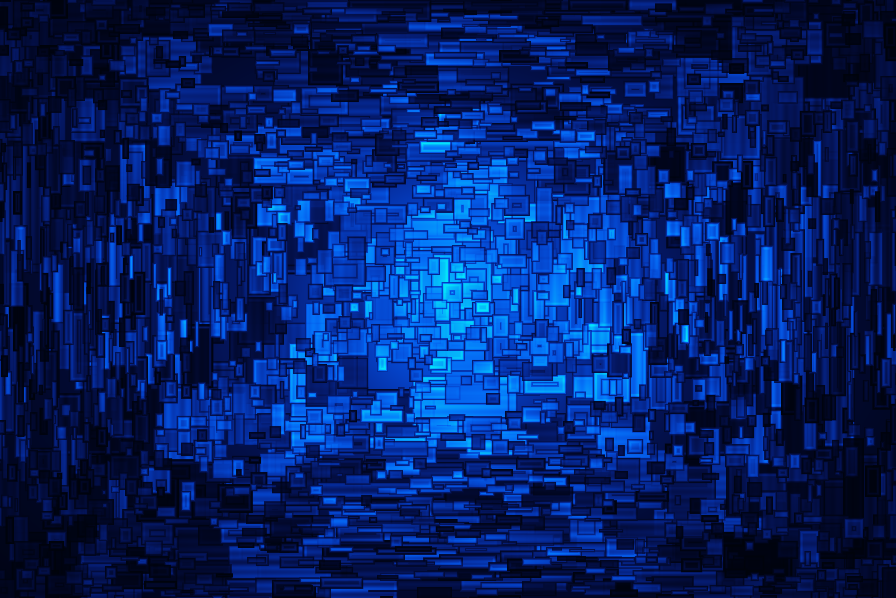
Reproduce this background procedurally as a Shadertoy shader.

```glsl
vec4 hash4(vec3 p) {
    vec4 h = fract(p.xyzx * vec4(0.1031, 0.1030, 0.0973, 0.1099));
    h += dot(h, h.wzxy + 33.33);
    return fract((h.xxyz + h.yzzw) * h.zywx);
}

float boxDistance(vec2 p, vec2 halfSize) {
    vec2 d = abs(p) - halfSize;
    return length(max(d, 0.0)) + min(max(d.x, d.y), 0.0);
}

// Bright core inside a wide halo that fades towards the corners
float coreGlow(vec2 q) {
    q -= vec2(0.01, 0.0);
    return exp(-dot(q, q * vec2(17.0, 15.0)));
}

float haloGlow(vec2 q) {
    return 0.62 * exp(-dot(q, q * vec2(1.4, 3.0)));
}

// Positive at the sides (upright slabs), negative above and below (flat bars)
float lean(vec2 q) {
    return clamp(1.4 * (abs(q.x) - 1.5 * abs(q.y)), -0.8, 0.9);
}

vec3 bluePalette(float t) {
    t = clamp(t, 0.0, 1.15);
    float green = 0.01 + 0.68 * pow(t, 1.8);
    float blue = smoothstep(-0.1, 0.85, t);
    return vec3(0.02 * smoothstep(0.0, 0.4, t), green, blue * 0.98);
}

// Draws one block over the level already there
float drawBlock(float level, vec2 q, vec2 cell, float size, float layer, float pixel) {
    vec4 shape = hash4(vec3(cell, layer * 7.0 + 3.0));
    vec4 look = hash4(vec3(cell + 91.0, layer * 5.0 + 17.0));
    if (shape.x > mix(0.95, 0.34, layer / 6.0)) return level;

    vec2 center = (cell + 0.2 + 0.6 * look.xy) * size;
    float k = lean(center);
    vec2 halfSize = (0.17 + 0.46 * shape.yz) * exp2(vec2(-1.3, 1.3) * k);
    halfSize = min(halfSize, 1.1) * size;

    vec2 local = q - center;
    float d = boxDistance(local, halfSize);
    float core = coreGlow(center);
    float halo = haloGlow(center);
    float tone = mix(0.12 + 1.45 * look.z, 0.82 + 0.4 * look.z, core);
    float fill = (halo + 0.25 * core) * tone;

    // Inner shading and fine streaks along the block
    fill *= 1.0 + 0.22 * dot(local / halfSize, look.xw - 0.5);
    float across = k > 0.0 ? q.x : q.y;
    float streak = sin(across * 170.0 + look.w * 40.0) + sin(across * 390.0 + look.x * 60.0);
    fill *= 1.0 + streak * mix(0.05, 0.25, abs(k)) * (1.0 - core);

    // Bright bevel, dark outline, and an inset line on some blocks
    float bevel = smoothstep(0.0015 + pixel, 0.0, abs(d + 0.0055));
    fill += bevel * (0.03 + 0.3 * shape.w * shape.w) * (0.1 + halo) * (1.0 - 0.5 * core);
    float inset = smoothstep(0.001 + pixel, 0.0, abs(d + 0.015));
    fill *= 1.0 - 0.4 * inset * step(0.6, look.w);
    float outline = smoothstep(-0.002 - pixel, -0.001, d);
    fill *= 1.0 - 0.55 * outline;

    float inside = smoothstep(0.5 * pixel, -0.5 * pixel, d);
    return mix(level, fill, inside * mix(0.78, 1.0, shape.w));
}

void mainImage(out vec4 fragColor, in vec2 fragCoord) {
    float pixel = 1.0 / iResolution.y;
    vec2 q = (fragCoord - 0.5 * iResolution.xy) * pixel;
    float level = 0.5 * haloGlow(q) + 0.4 * coreGlow(q);

    // Layers of scattered blocks, from large to small
    float size = 0.17;
    for (int layer = 0; layer < 7; layer++) {
        vec2 home = floor(q / size);
        // Fixed 3 x 3 passes keep the stacking order the same in every cell
        for (int pass = 0; pass < 9; pass++) {
            vec2 order = vec2(pass % 3, pass / 3);
            vec2 offset = mod(order - home, 3.0) - 1.0;
            level = drawBlock(level, q, home + offset, size, float(layer), pixel);
        }
        size *= 0.72;
    }

    fragColor = vec4(bluePalette(level), 1.0);
}
```
